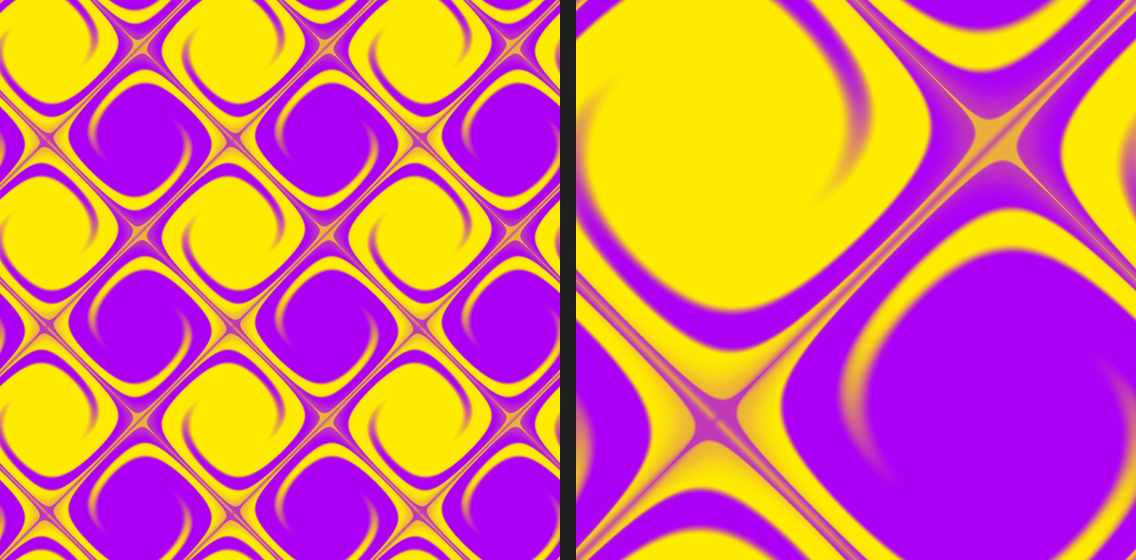
Left: the whole. Right: its middle third, enlarged.
Reproduce this pattern procedurally as a Shadertoy shader.

```glsl
// Yellow and purple stripes stirred into a 3 by 3 lattice of counter-rotating whirls.

const float TAU = 6.2831853;

// Velocity of a steady cellular flow, traced backwards in time.
vec2 backwardFlow(vec2 p) {
    return vec2(-sin(p.y), sin(p.x));
}

// Share of yellow at a point, 0 to 1.
float stirredDye(vec2 p) {
    // Midpoint integration back to the unstirred state
    vec2 q = p;
    float dt = 8.4 / 48.0;
    for (int i = 0; i < 48; i++) {
        vec2 halfway = q + 0.5 * dt * backwardFlow(q);
        q += dt * backwardFlow(halfway);
    }
    float dye = smoothstep(-0.3, 0.3, cos(q.x));

    // Dye blends where the whirls meet
    float stream = (cos(p.x) + cos(p.y)) / 0.12;
    dye = mix(dye, 0.5, 0.5 * exp(-stream * stream));

    // Fine filaments along both diagonals
    float rising = cos(0.5 * (p.x - p.y)) / 0.03;
    float falling = cos(0.5 * (p.x + p.y)) / 0.03;
    dye = mix(dye, 0.77, 0.7 * exp(-falling * falling) * (0.5 - 0.5 * cos(p.y)));
    dye = mix(dye, 0.23, 0.7 * exp(-rising * rising));
    return dye;
}

void mainImage(out vec4 fragColor, in vec2 fragCoord) {
    // Four samples per pixel smooth the thin streaks
    float yellowShare = 0.0;
    for (int i = 0; i < 4; i++) {
        vec2 offset = 0.5 * vec2(i % 2, i / 2) - 0.25;
        vec2 uv = (fragCoord + offset) / iResolution.xy;
        yellowShare += 0.25 * stirredDye(TAU * (3.0 * uv - vec2(0.25, 0.75)));
    }

    vec3 purple = vec3(0.67, 0.0, 0.96);
    vec3 yellow = vec3(1.0, 0.92, 0.0);
    fragColor = vec4(mix(purple, yellow, yellowShare), 1.0);
}
```
